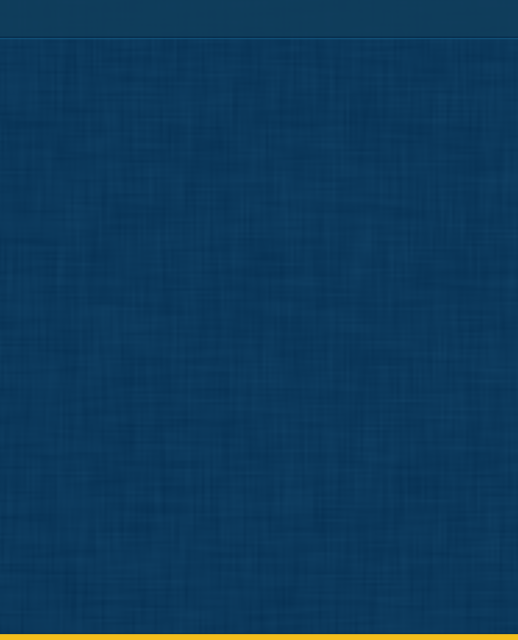
Give the GLSL for this texture, as a Shadertoy shader.

```glsl
// Dark blue woven cloth under a plain header strip, with a gold band at the foot.
// Each thread has a hashed phase; layered sines vary its brightness along its length.
// Horizontal and vertical threads at two scales are summed into a faint linen weave.

const vec3 CLOTH_COLOR  = vec3(0.043, 0.220, 0.358);
const vec3 HEADER_COLOR = vec3(0.060, 0.238, 0.358);
const vec3 SHADOW_COLOR = vec3(0.025, 0.170, 0.285);
const vec3 SHINE_COLOR  = vec3(0.070, 0.330, 0.490);
const vec3 GOLD_COLOR   = vec3(0.955, 0.745, 0.105);

// Heights are fractions of the canvas height, measured from the bottom.
const float HEADER_EDGE  = 0.9425;
const float SHADOW_LINE  = 0.9420;
const float SHINE_LINE   = 0.9395;
const float LINE_HALF    = 0.0010;
const float GOLD_TOP     = 0.0090;
const float GOLD_SHADE   = 0.0105;

const float FINE_THREADS   = 230.0;
const float COARSE_THREADS = 54.0;
const float FINE_GAIN      = 0.0115;
const float COARSE_GAIN    = 0.0050;
const float HEADER_GRAIN   = 0.12;

float hash(float n) {
    return fract(sin(n * 12.9898) * 43758.55);
}

// Brightness of one thread, from -1 to 1, along its length.
float threadTone(float id, float along) {
    float phase = 6.2832 * hash(id);
    float stretch = 0.7 + 0.6 * hash(id + 31.7);
    float wave = 0.45 * sin(along * 17.0 * stretch + phase)
               + 0.30 * sin(along * 41.0 * stretch + phase * 2.3)
               + 0.20 * sin(along * 73.0 * stretch + phase * 3.7);
    return wave + 0.7 * (hash(id + 73.1) - 0.5);
}

// Soft blend between neighbouring parallel threads.
float threads(float across, float along, float count, float seed) {
    float cell = across * count;
    float id = floor(cell);
    float blend = smoothstep(0.0, 1.0, cell - id);
    return mix(threadTone(id + seed, along), threadTone(id + 1.0 + seed, along), blend);
}

float weave(vec2 p) {
    float fine = threads(p.y, p.x, FINE_THREADS, 11.0)
               + threads(p.x, p.y, FINE_THREADS, 503.0);
    float coarse = threads(p.y, p.x, COARSE_THREADS, 907.0)
                 + threads(p.x, p.y, COARSE_THREADS, 1301.0);
    return FINE_GAIN * fine + COARSE_GAIN * coarse;
}

// Antialiased area above a height.
float above(float y, float edge, float pixel) {
    return smoothstep(edge - 0.5 * pixel, edge + 0.5 * pixel, y);
}

// Antialiased thin horizontal line.
float rule(float y, float center, float pixel) {
    return above(y, center - LINE_HALF, pixel) - above(y, center + LINE_HALF, pixel);
}

void mainImage(out vec4 fragColor, in vec2 fragCoord) {
    float pixel = 1.0 / iResolution.y;
    vec2 p = fragCoord * pixel;

    // Cloth and the smoother header
    float header = above(p.y, HEADER_EDGE, pixel);
    float grain = weave(p) * mix(1.0, HEADER_GRAIN, header);
    vec3 color = mix(CLOTH_COLOR, HEADER_COLOR, header);
    color += grain * vec3(0.65, 1.0, 1.05);

    // Bevel under the header
    color = mix(color, SHADOW_COLOR, 0.8 * rule(p.y, SHADOW_LINE, pixel));
    color = mix(color, SHINE_COLOR, 0.8 * rule(p.y, SHINE_LINE, pixel));

    // Gold band and its dark seam
    color = mix(color, SHADOW_COLOR, 0.6 * rule(p.y, GOLD_SHADE, pixel));
    color = mix(GOLD_COLOR, color, above(p.y, GOLD_TOP, pixel));

    fragColor = vec4(color, 1.0);
}
```
